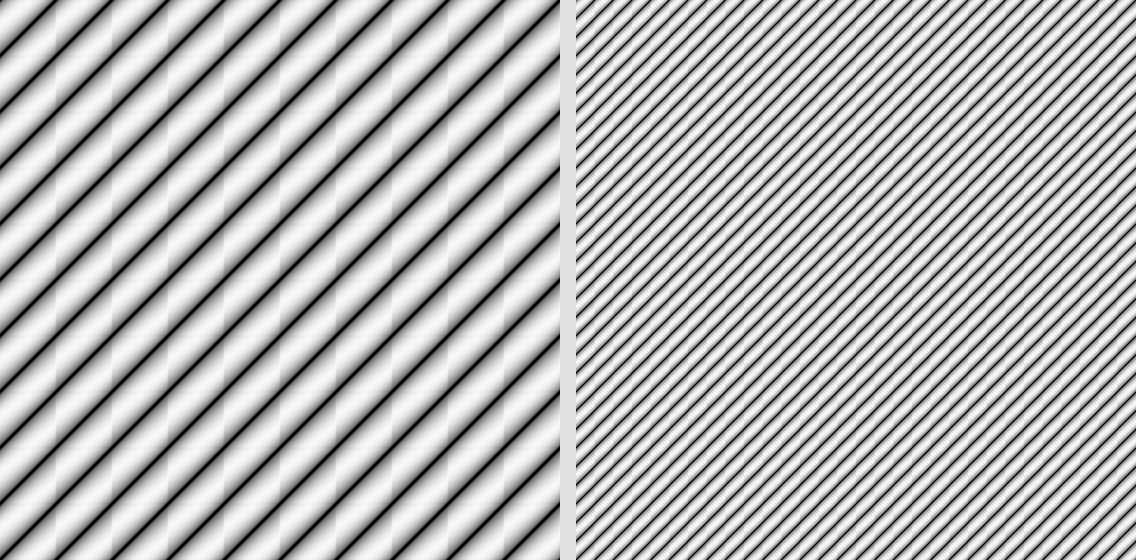
Left, the tile; right, the same tile 3 across and 3 down.
A three.js fragment shader for this pattern:

```glsl
varying vec2 vUv;

// Rising ramp over one cell that drops back softly at its far edge
vec2 cellRamp(vec2 cell) {
  return cell - smoothstep(0.985, 1.0, cell);
}

// Rounded shading across a rod: 0 and 1 are its edges, crest is its brightest place
float rodShade(float across, float crest) {
  float fromEdge = across < crest ? across / crest : (1.0 - across) / (1.0 - crest);
  float falloff = 1.0 - fromEdge;
  return 0.97 - 0.7 * falloff * falloff;
}

void main() {
  // Ten square cells each way, with a groove along each rising diagonal
  vec2 grid = vUv * 10.0;
  vec2 cell = fract(grid);
  float across = fract(grid.x - grid.y);

  // The crest drifts through each cell, leaving faint steps at the joins
  vec2 ramp = cellRamp(cell);
  float crest = 0.42 + 0.16 * ramp.x + 0.04 * ramp.y;
  float shade = rodShade(across, crest);

  // Hairline along the horizontal joins
  float joinDistance = min(cell.y, 1.0 - cell.y);
  shade *= 1.0 - 0.04 * (1.0 - smoothstep(0.0, 0.018, joinDistance));

  // Black groove between rods
  float grooveDistance = min(across, 1.0 - across);
  shade *= smoothstep(0.01, 0.07, grooveDistance);

  gl_FragColor = vec4(vec3(shade), 1.0);
}
```
